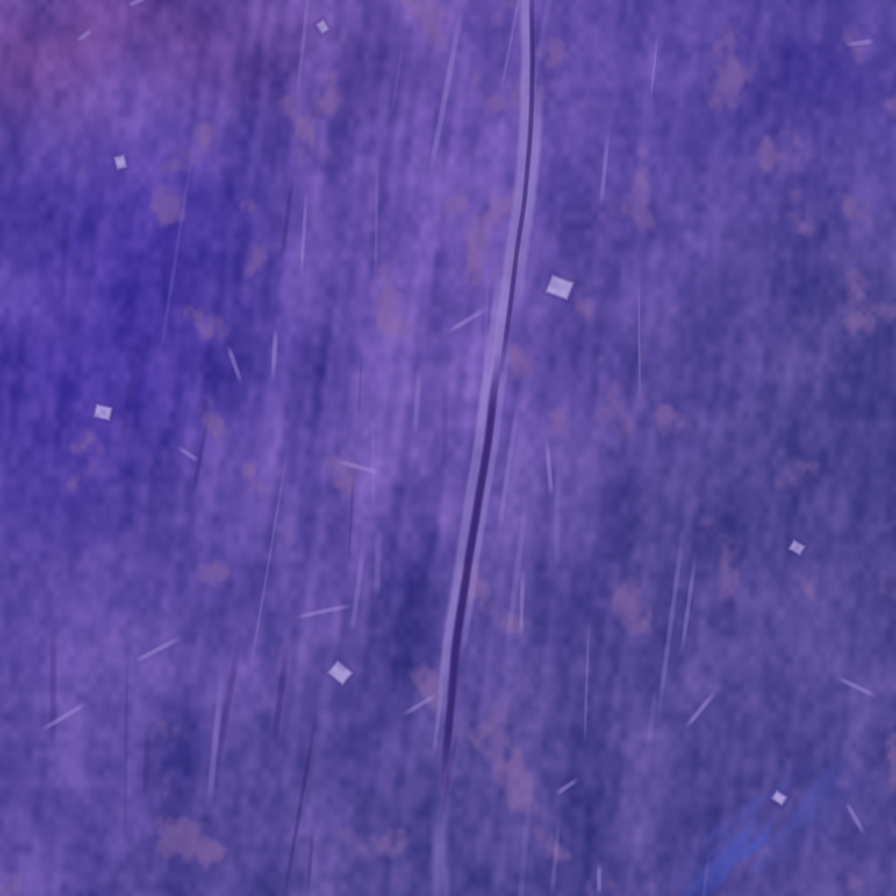
Give the GLSL for this texture, as a three.js fragment shader.

```glsl
// Worn violet plastic: a clouded base tint with near-vertical rub streaks, one long
// gouge with raised pale lips, many thin scratches, and a few square pale flakes.
// Clouds and wear are value noise; marks are tapered segments placed by hashes.
varying vec2 vUv;

const vec3 VIOLET = vec3(0.350, 0.285, 0.628);
const vec3 INDIGO = vec3(0.250, 0.190, 0.610);
const vec3 LILAC  = vec3(0.420, 0.325, 0.680);
const vec3 SLATE  = vec3(0.305, 0.275, 0.560);
const vec3 PLUM   = vec3(0.430, 0.270, 0.580);
const vec3 DUSTY  = vec3(0.540, 0.410, 0.640);
const vec3 PALE   = vec3(0.630, 0.550, 0.830);
const vec3 FLAKE  = vec3(0.670, 0.620, 0.860);
const vec3 GROOVE = vec3(0.210, 0.140, 0.430);
const vec3 BLUE   = vec3(0.290, 0.360, 0.780);
const vec3 SHEEN  = vec3(0.200, 0.145, 0.165); // colour step from dull to rubbed
const float LEAN = 0.13;       // sideways drift of the streaks per unit of height
const float STREAK = 0.75;
const float MOTTLE = 0.95;
const float GRAIN = 0.32;
const int SCRATCHES = 46;
const int NICKS = 18;
const int FLAKES = 7;

float hash(vec2 p) {
  vec3 q = fract(p.xyx * 0.1031);
  q += dot(q, q.yzx + 33.33);
  return fract((q.x + q.y) * q.z);
}

float noise(vec2 p) {
  vec2 i = floor(p), f = fract(p);
  f = f * f * (3.0 - 2.0 * f);
  return mix(mix(hash(i), hash(i + vec2(1, 0)), f.x),
             mix(hash(i + vec2(0, 1)), hash(i + vec2(1, 1)), f.x), f.y);
}

float fbm(vec2 p) {
  float sum = 0.0, amp = 0.533;
  for (int i = 0; i < 4; i++) {
    sum += amp * noise(p);
    p = p * 2.03 + 17.3;
    amp *= 0.5;
  }
  return sum;
}

// Soft round spot, 1 at its centre
float spot(vec2 p, vec2 centre, vec2 radius) {
  vec2 d = (p - centre) / radius;
  return exp(-dot(d, d));
}

// Segment that thins out towards both ends
float stroke(vec2 p, vec2 a, vec2 b, float width) {
  vec2 d = b - a;
  float t = clamp(dot(p - a, d) / dot(d, d), 0.0, 1.0);
  float taper = smoothstep(0.0, 0.25, t) * (1.0 - smoothstep(0.65, 1.0, t));
  return taper * (1.0 - smoothstep(0.2 * width, width, length(p - a - d * t)));
}

// Line at a signed offset from the gouge, faded in and out over a height range
float lip(float d, float offset, float width, float y, float low, float high) {
  float span = smoothstep(low, low + 0.09, y) * (1.0 - smoothstep(high - 0.09, high, y));
  return span * (1.0 - smoothstep(0.25 * width, width, abs(d - offset)));
}

vec3 baseTint(vec2 p) {
  vec2 w = p + 0.22 * (vec2(fbm(p * 5.0), fbm(p * 5.0 + 40.0)) - 0.5);
  vec3 col = mix(VIOLET, SLATE, 0.8 * smoothstep(0.7, 1.5, w.x + 1.0 - w.y));
  col = mix(col, LILAC, 0.75 * spot(w, vec2(0.47, 0.82), vec2(0.2, 0.4)));
  col = mix(col, INDIGO, 0.85 * spot(w, vec2(0.11, 0.66), vec2(0.17, 0.2)));
  col = mix(col, INDIGO, 0.35 * spot(w, vec2(0.97, 0.93), vec2(0.25, 0.12)));
  return mix(col, PLUM, 0.8 * spot(w, vec2(0.03, 0.98), vec2(0.26, 0.11)));
}

void main() {
  vec2 p = vUv;
  vec2 q = vec2(p.x - LEAN * (p.y - 0.5), p.y);
  vec3 col = baseTint(p);

  // Rub streaks, mottling and fine grain
  float rubbed = 0.45 + 0.75 * spot(p, vec2(0.42, 0.6), vec2(0.28, 0.6));
  float streaks = 0.6 * fbm(q * vec2(19.0, 2.6)) + 0.4 * noise(q * vec2(95.0, 7.0)) - 0.49;
  float mottle = fbm(q * vec2(17.0, 12.0) + 9.0) - 0.49;
  float grain = noise(p * vec2(125.0, 95.0)) + noise(p * vec2(70.0, 55.0) + 5.0) - 1.0;
  col += SHEEN * (STREAK * 1.6 * rubbed * streaks + MOTTLE * mottle + GRAIN * grain);
  float dust = smoothstep(0.64, 0.82, fbm(p * vec2(21.0, 17.0) + 71.0));
  col = mix(col, DUSTY, 0.55 * dust);

  // Blue smear in the lower right corner
  vec2 s = vec2(p.x + p.y, p.y - p.x) * 0.7071;
  float smear = smoothstep(0.45, 0.75, fbm(s * vec2(16.0, 55.0)));
  col = mix(col, BLUE, 0.6 * smear * spot(s, vec2(0.64, -0.55), vec2(0.11, 0.035)));

  // Long thin scratches, mostly pale, some dark
  for (int i = 0; i < SCRATCHES; i++) {
    float k = float(i);
    float r = hash(vec2(k, 3.0)), v = hash(vec2(k, 8.0));
    vec2 c = vec2(0.5 * (r + hash(vec2(k, 5.0))) - 0.04, hash(vec2(k, 11.0)));
    vec2 arm = vec2(0.22 * hash(vec2(k, 14.0)) - 0.01, 1.0) * mix(0.04, 0.15, v * v);
    float m = stroke(p, c - arm, c + arm, mix(0.002, 0.006, hash(vec2(k, 17.0))));
    col = mix(col, r < 0.28 ? GROOVE : PALE, m * mix(0.15, 0.42, hash(vec2(k, 20.0))));
  }

  // Short nicks in any direction
  for (int i = 0; i < NICKS; i++) {
    float k = float(i) + 60.0, a = 6.2832 * hash(vec2(k, 2.0));
    vec2 c = vec2(hash(vec2(k, 6.0)), hash(vec2(k, 9.0)));
    vec2 arm = vec2(cos(a), sin(a)) * mix(0.01, 0.04, hash(vec2(k, 12.0)));
    col = mix(col, PALE, 0.5 * stroke(p, c - arm, c + arm, 0.004));
  }

  // Main gouge: dark groove between raised lips, splitting near the top
  float d = p.x - 0.495 - 0.093 * smoothstep(0.05, 0.95, p.y);
  d += 0.004 * (noise(vec2(p.y * 14.0, 2.0)) - 0.5);
  float worn = 0.5 + 0.5 * noise(vec2(d * 120.0, p.y * 18.0));
  col = mix(col, PALE, 0.75 * worn * lip(d, -0.009, 0.008, p.y, 0.17, 0.72));
  col = mix(col, PALE, 0.50 * worn * lip(d, 0.009, 0.006, p.y, 0.25, 0.65));
  col = mix(col, PALE, 0.75 * worn * lip(d, -0.001, 0.009, p.y, 0.53, 1.1));
  col = mix(col, PALE, 0.65 * worn * lip(d, 0.012, 0.010, p.y, 0.62, 0.94));
  col = mix(col, PALE, 0.40 * worn * lip(d, -0.002, 0.014, p.y, -0.1, 0.14));
  col = mix(col, GROOVE, 0.85 * lip(d, 0.001, 0.0065, p.y, 0.1, 0.62));
  col = mix(col, GROOVE, 0.65 * lip(d, 0.006, 0.004, p.y, 0.56, 1.05));

  // Square pale flakes on an even scatter, each with a small dark edge
  for (int i = 0; i < FLAKES; i++) {
    float k = float(i), a = 1.4 * hash(vec2(k, 31.0));
    vec2 f = p - fract(vec2(0.36, 0.97) + k * vec2(0.7549, 0.5698));
    f = mat2(cos(a), sin(a), -sin(a), cos(a)) * f;
    float size = mix(0.006, 0.013, hash(vec2(k, 34.0)));
    vec2 e = abs(f) - size * vec2(1.0, 0.8);
    float box = max(e.x, e.y);
    col = mix(col, GROOVE, 0.25 * (1.0 - smoothstep(0.0, 0.006, box)));
    float shade = 0.75 + 0.25 * noise(f * 160.0 + k);
    col = mix(col, FLAKE * (0.85 + 0.15 * shade), shade * (1.0 - smoothstep(-0.003, 0.002, box)));
  }
  gl_FragColor = vec4(clamp(col, 0.0, 1.0), 1.0);
}
```
